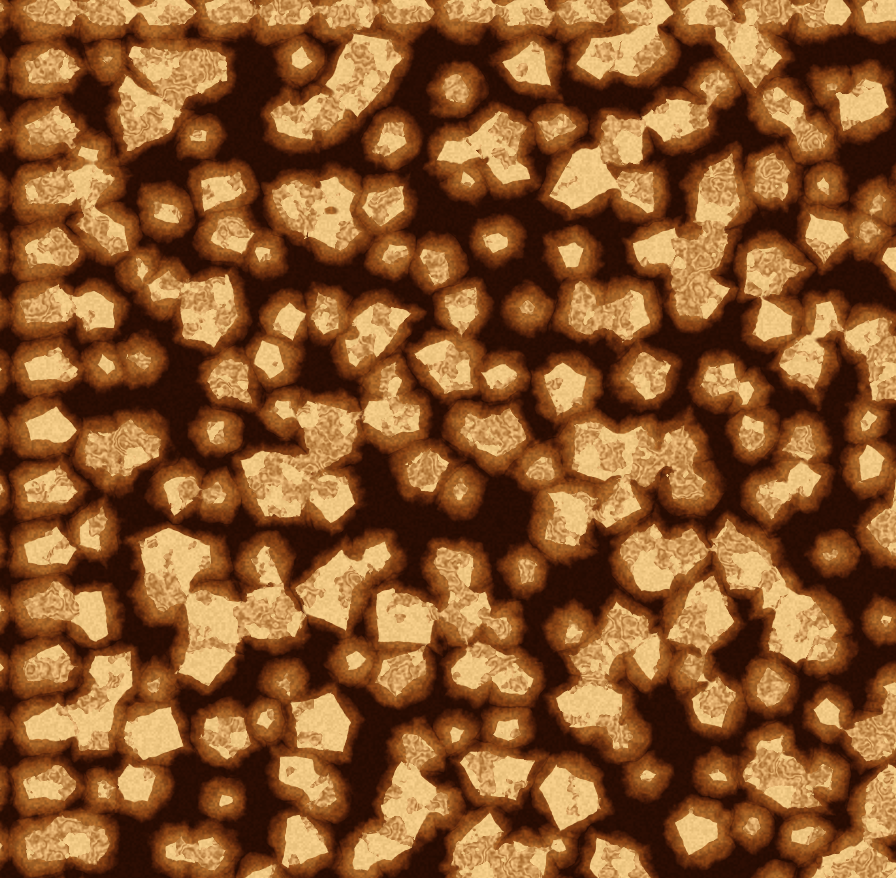
Give the GLSL for this texture, as a WebGL 2 fragment shader.

```glsl
#version 300 es
precision highp float;

uniform vec2 u_resolution;
out vec4 fragColor;

const float CELLS = 15.0;
const float TAU = 6.2831853;

float hash(vec2 p) {
    vec3 q = fract(vec3(p.xyx) * 0.1031);
    q += dot(q, q.yzx + 33.33);
    return fract((q.x + q.y) * q.z);
}

float valueNoise(vec2 p) {
    vec2 i = floor(p), f = fract(p);
    f = f * f * (3.0 - 2.0 * f);
    float low = mix(hash(i), hash(i + vec2(1, 0)), f.x);
    float high = mix(hash(i + vec2(0, 1)), hash(i + vec2(1, 1)), f.x);
    return mix(low, high, f.y);
}

float fbm(vec2 p) {
    float sum = 0.0, amplitude = 0.5;
    for (int i = 0; i < 4; i++) {
        sum += amplitude * valueNoise(p);
        p = mat2(1.6, 1.2, -1.2, 1.6) * p + 17.3;
        amplitude *= 0.5;
    }
    return sum / 0.9375;
}

// Convex facet with five unevenly placed sides
float facetDistance(vec2 q, float radius, vec2 seed) {
    float d = -10.0;
    float turn = hash(seed + 3.7);
    for (int k = 0; k < 5; k++) {
        vec2 key = seed + float(k) * vec2(7.1, 13.7);
        float angle = TAU * (turn + (float(k) + 0.6 * hash(key)) / 5.0);
        float side = radius * mix(0.42, 1.05, hash(key + 41.0));
        d = max(d, dot(q, vec2(cos(angle), sin(angle))) - side);
    }
    return d;
}

// Returns nearest facet, second facet, halo distance and grain level
vec4 grainField(vec2 p) {
    vec4 field = vec4(10.0, 10.0, 10.0, 0.0);
    vec2 base = floor(p);
    for (int y = -2; y <= 2; y++) {
        for (int x = -2; x <= 2; x++) {
            vec2 cell = base + vec2(x, y);
            vec2 seed = cell + 60.0;
            vec2 jitter = vec2(hash(seed + 11.0), hash(seed + 29.0)) - 0.5;
            float radius = mix(0.12, 0.63, hash(seed + 83.0));
            float level = hash(seed + 97.0);

            // Orderly border column and row
            if (min(cell.x, cell.y) < 0.5) {
                jitter *= 0.08;
                radius = cell.x < 0.0 ? 0.25 : 0.44 + 0.04 * level;
                seed = vec2(24.0, 51.0);
            }
            vec2 q = p - cell - 0.5 - jitter * 0.78;
            float d = facetDistance(q, radius, seed);
            if (d < field.x) {
                field.y = field.x;
                field.x = d;
                field.w = level;
            } else {
                field.y = min(field.y, d);
            }
            float halo = mix(length(q) - mix(radius, 0.38, 0.55), d, 0.2);
            field.z = min(field.z, min(halo, d + 0.02));
        }
    }
    return field;
}

// Brown slope falling into the dark gaps
vec3 slopeColor(float d) {
    vec3 c = mix(vec3(0.65, 0.39, 0.15), vec3(0.50, 0.24, 0.07), smoothstep(-0.08, 0.06, d));
    c = mix(c, vec3(0.33, 0.13, 0.04), smoothstep(0.06, 0.15, d));
    return mix(c, vec3(0.16, 0.05, 0.01), smoothstep(0.13, 0.22, d));
}

// Fine wavy strata on the lower plateaus
vec3 strataColor(vec2 p) {
    float wave = 0.5 + 0.5 * sin(46.0 * fbm(p * 2.6 + 5.0));
    float tone = 0.5 * wave + 0.5 * valueNoise(p * 26.0);
    return mix(vec3(0.64, 0.40, 0.16), vec3(0.98, 0.79, 0.53), tone);
}

void main() {
    float scale = CELLS / u_resolution.x;
    vec2 p = vec2(gl_FragCoord.x, u_resolution.y - gl_FragCoord.y) * scale + vec2(-0.19, 0.30);
    vec2 warp = vec2(fbm(p * 4.0), fbm(p * 4.0 + 31.0)) - 0.5;
    vec4 grain = grainField(p + warp * 0.11);

    // Ragged slopes with creases between neighbours
    float rough = fbm(p * 5.0 + 9.0) - 0.5;
    float gap = grain.y - grain.x;
    float crease = smoothstep(0.05, 0.0, gap);
    vec3 color = slopeColor(grain.z + 0.20 * rough + 0.03 * crease);
    color *= 0.86 + 0.28 * valueNoise(p * 28.0);

    // Bridges and valleys where neighbours meet
    float blend = max(0.20 - gap, 0.0) / 0.20;
    float plateau = grain.x - 0.05 * blend * blend;
    float valley = blend * smoothstep(0.12, -0.05, grain.y);

    // Flat tops, partly covered by strata
    float patches = fbm(p * 3.4 + 70.0) + 0.28 * (grain.w - 0.5) + 0.18 * valley;
    float worn = smoothstep(0.475, 0.515, patches);
    vec3 pale = vec3(0.94, 0.78, 0.51) + 0.09 * (valueNoise(p * 30.0 + 3.0) - 0.5);
    vec3 top = mix(pale, strataColor(p), worn);
    float edge = max(0.6 * scale, 0.012);
    color = mix(color, top, smoothstep(edge, -edge, plateau + 0.16 * worn * rough));

    fragColor = vec4(color, 1.0);
}
```
